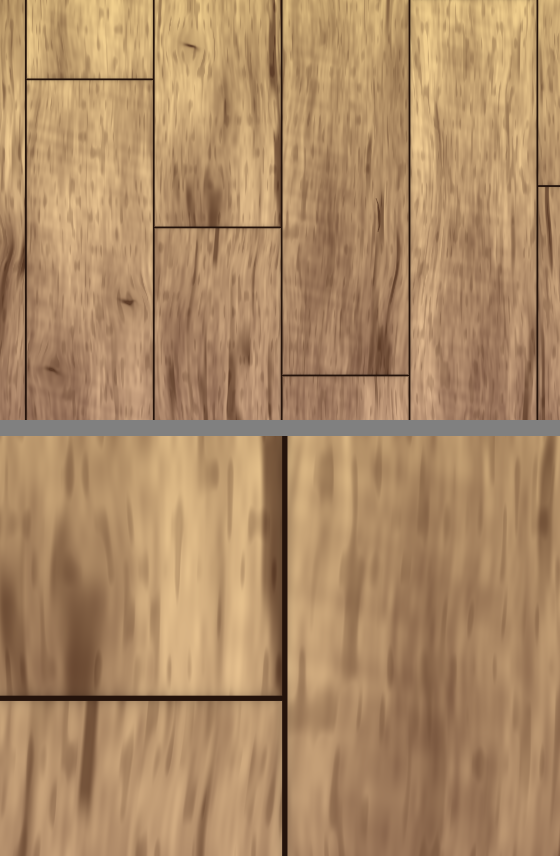
Top, the full canvas; bottom, a detail of the centre.
Reproduce this texture procedurally as a WebGL 1 fragment shader.

```glsl
precision highp float;
// Worn oak floor: long vertical planks with dark seams and staggered end joints.
// Stretched value noise gives fibres, cracks and stains; each plank is seeded by
// its column and row, and has a smooth and a coarse strip. Unit: canvas height.
uniform vec2 u_resolution;

#define PLANK_WIDTH 0.3045
#define PLANK_LENGTH 1.25
#define FIRST_SEAM 0.0615
#define FIRST_JOINT 0.811
#define JOINT_STEP 0.3525
#define LAST_CUT 0.094
#define SEAM_HALF 0.0021
#define DEEP_WOOD vec3(0.47, 0.335, 0.245)
#define PALE_WOOD vec3(0.91, 0.77, 0.575)
#define GRAIN_DARK vec3(0.33, 0.205, 0.13)
#define SEAM_COLOR vec3(0.14, 0.075, 0.045)

float hash(vec2 p) {
  return fract(sin(dot(p, vec2(127.1, 311.7))) * 43758.55);
}

float noise(vec2 p) {
  vec2 i = floor(p), f = fract(p);
  f = f * f * (3.0 - 2.0 * f);
  return mix(mix(hash(i), hash(i + vec2(1.0, 0.0)), f.x),
             mix(hash(i + vec2(0.0, 1.0)), hash(i + vec2(1.0, 1.0)), f.x), f.y);
}

float fbm(vec2 p) {
  float sum = 0.0, weight = 0.5;
  for (int i = 0; i < 4; i++) {
    sum += weight * noise(p);
    p = p * 2.03 + 17.3;
    weight *= 0.5;
  }
  return sum / 0.9375;
}

// Knots: xy is the sideways grain push and the darkness they add.
vec2 knots(vec2 local, vec2 id) {
  vec2 result = vec2(0.0);
  for (int i = 0; i < 2; i++) {
    vec2 seed = id * 3.7 + float(i) * 11.3;
    vec2 center = vec2(0.15 + 0.7 * hash(seed), 0.1 + 0.8 * hash(seed + 5.1));
    vec2 v = local - center * vec2(PLANK_WIDTH, PLANK_LENGTH);
    v.y += 0.3 * v.x + 0.012 * (noise(v * 70.0 + seed) - 0.5);
    float present = step(0.4, hash(seed + 9.4));
    float halo = exp(-dot(v, v) / 0.0022);
    float core = exp(-dot(v * vec2(1.0, 2.6), v * vec2(1.0, 2.6)) / 0.00025);
    result += present * vec2(-0.5 * v.x * halo, 0.75 * core + 0.22 * halo);
  }
  return result;
}

void main() {
  vec2 p = gl_FragCoord.xy / u_resolution.y;
  float pixel = 1.0 / u_resolution.y;

  // Plank layout: column 1 starts at the first seam
  float across = (p.x - FIRST_SEAM) / PLANK_WIDTH + 1.0;
  float column = floor(across);
  float joint = FIRST_JOINT - JOINT_STEP * (column - 1.0)
              - LAST_CUT * step(4.5, column);
  float along = (p.y - joint) / PLANK_LENGTH;
  vec2 id = vec2(column, floor(along));
  vec2 cell = vec2(fract(across), fract(along));
  vec2 local = cell * vec2(PLANK_WIDTH, PLANK_LENGTH);
  vec2 edge = min(cell, 1.0 - cell) * vec2(PLANK_WIDTH, PLANK_LENGTH);
  float seamDistance = min(edge.x, edge.y);

  // Wavy grain coordinates, seeded per plank
  float seed = hash(id + 2.3);
  vec2 knot = knots(local, id);
  vec2 q = local + vec2(seed * 7.0, hash(id + 8.1) * 9.0);
  q.x += 0.055 * (noise(q * vec2(6.0, 2.4)) - 0.5)
       + 0.010 * (noise(q * vec2(18.0, 9.0)) - 0.5) + knot.x;

  // Smooth strip on the left of each plank, coarse strip on the right
  float split = 0.5 + 0.55 * cos(2.45 * (column - 1.0));
  float wobble = 0.12 * (noise(q * vec2(9.0, 4.0)) - 0.5);
  float rough = smoothstep(split - 0.07, split + 0.07, cell.x + wobble);

  // Stains, fibres and faint slanted saw marks
  float stain = fbm(q * vec2(9.0, 2.6));
  float streak = noise(q * vec2(34.0, 1.7));
  float fibre = noise(q * vec2(150.0, 9.0));
  float fine = noise(q * vec2(230.0, 38.0));
  float saw = noise(vec2(q.x * 7.0, (q.y + 0.25 * local.x) * 62.0)) - 0.5;

  float tone = 0.57 + 0.85 * (stain - 0.5) + 0.22 * (streak - 0.5);
  tone += 0.24 * (fibre - 0.5) + 0.20 * (fine - 0.5);
  tone += 0.13 * saw * (1.0 - rough) + 0.14 * (seed - 0.5);

  // Light falls from the upper right
  vec2 toLight = p - vec2(1.02, 1.02);
  tone += 0.30 * (p.y - 0.5) + 0.18 * exp(-3.5 * dot(toLight, toLight));
  vec3 color = mix(DEEP_WOOD, PALE_WOOD, clamp(tone, -0.1, 1.08));
  color *= mix(vec3(1.0, 0.975, 1.04), vec3(1.0, 1.01, 0.92), p.y);

  // Open grain lines, broken lengthwise, and short pores
  float broken = smoothstep(0.25, 0.65, noise(q * vec2(45.0, 8.0) + 31.0));
  float lines = smoothstep(0.58, 0.88, noise(q * vec2(88.0, 4.5) + 13.0)) * broken;
  float pores = smoothstep(0.62, 0.92, noise(q * vec2(190.0, 26.0) + 47.0));
  float dark = lines * mix(0.18, 0.68, rough) + pores * 0.24;

  // One drying crack in the coarse strip
  vec2 gap = local - vec2(0.75 * PLANK_WIDTH, (0.2 + 0.6 * seed) * PLANK_LENGTH);
  gap.x += 0.012 * (noise(vec2(gap.y * 45.0, seed * 9.0)) - 0.5);
  float taper = 0.0022 * (1.0 - smoothstep(0.0, 0.055, abs(gap.y)));
  float crack = 1.0 - smoothstep(taper - pixel, taper + pixel, abs(gap.x));
  dark += crack * rough * step(0.0004, taper) * 0.8;
  color = mix(color, GRAIN_DARK, clamp(dark + knot.y, 0.0, 0.9));

  // Soft shaded edge, then the seam
  color *= 1.0 - 0.22 * exp(-seamDistance / 0.004);
  float seam = 1.0 - smoothstep(SEAM_HALF - 0.6 * pixel, SEAM_HALF + 0.6 * pixel, seamDistance);
  gl_FragColor = vec4(mix(color, SEAM_COLOR, seam), 1.0);
}
```
